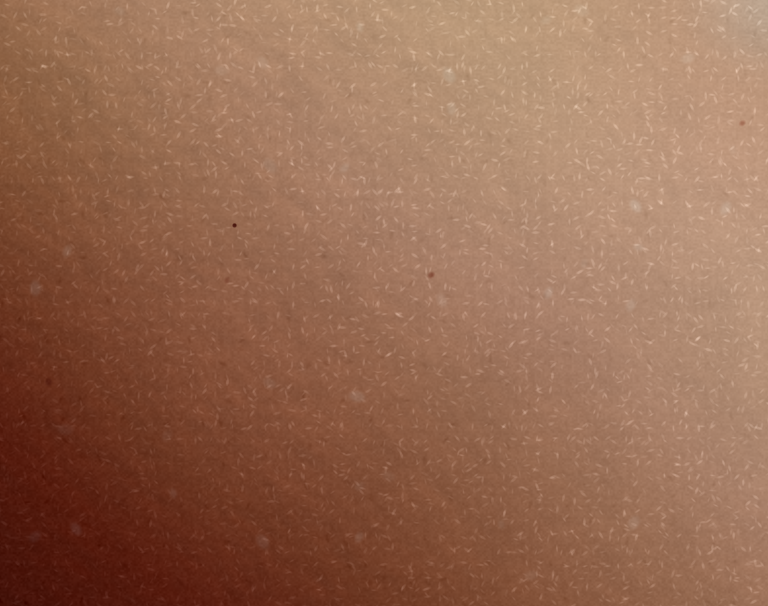
Give the GLSL for this texture, as a Shadertoy shader.

```glsl
float hash(vec2 p) {
    return fract(sin(dot(p, vec2(127.1, 311.7))) * 43758.5453);
}

vec2 hash2(vec2 p) {
    return vec2(hash(p), hash(p + 57.3));
}

float valueNoise(vec2 p) {
    vec2 cell = floor(p), f = fract(p);
    f = f * f * (3.0 - 2.0 * f);
    float low = mix(hash(cell), hash(cell + vec2(1, 0)), f.x);
    float high = mix(hash(cell + vec2(0, 1)), hash(cell + vec2(1, 1)), f.x);
    return mix(low, high, f.y);
}

vec2 rotate(vec2 p, float angle) {
    float c = cos(angle), s = sin(angle);
    return vec2(c * p.x - s * p.y, s * p.x + c * p.y);
}

// Piecewise tone ramp from deep shade to lit skin
vec3 skinRamp(float light) {
    const float stops[7] = float[7](0.0, 0.12, 0.24, 0.354, 0.47, 0.59, 0.78);
    const vec3 tones[7] = vec3[7](
        vec3(0.27, 0.07, 0.03), vec3(0.33, 0.11, 0.05), vec3(0.42, 0.22, 0.13),
        vec3(0.51, 0.32, 0.22), vec3(0.58, 0.41, 0.31), vec3(0.66, 0.50, 0.41),
        vec3(0.73, 0.59, 0.49));
    vec3 color = tones[0];
    for (int i = 1; i < 7; i++) {
        float t = clamp((light - stops[i - 1]) / (stops[i] - stops[i - 1]), 0.0, 1.0);
        color = mix(color, tones[i], t);
    }
    return color;
}

// Soft uneven surface, slightly stretched along the creases
float skinHeight(vec2 p) {
    vec2 q = rotate(p, 0.55) * vec2(0.75, 1.15);
    return 0.6 * valueNoise(q * 34.0) + 0.4 * valueNoise(q * 68.0 + 13.0);
}

// One randomly turned oval per occupied cell; returns coverage
float flecks(vec2 p, float cells, float density, vec2 radii, float pixel, float seed) {
    vec2 q = p * cells + seed * 7.31;
    vec2 id = floor(q);
    vec2 center = 0.25 + 0.5 * hash2(id + seed);
    vec2 d = rotate((fract(q) - center) / cells, 6.2832 * hash(id + seed + 3.7));
    vec2 size = radii * mix(0.6, 1.25, hash(id + seed + 9.1));
    float dist = (length(d / size) - 1.0) * size.y;
    float present = step(hash(id + seed + 21.7), density);
    float strength = mix(0.35, 1.0, hash(id + seed + 33.9));
    return present * strength * (1.0 - smoothstep(-0.7 * pixel, 0.9 * pixel, dist));
}

void mainImage(out vec4 fragColor, in vec2 fragCoord) {
    vec2 uv = fragCoord / iResolution.xy;
    vec2 p = fragCoord / iResolution.y;
    float pixel = max(1.0 / iResolution.y, 0.0016);

    // Broad light from the upper right, with gentle unevenness
    float light = dot(uv, vec2(0.51, 0.49));
    light += 0.035 * (valueNoise(p * 3.0 + 4.0) - 0.5);
    vec3 color = skinRamp(light);

    // Warm upper area, rosy band, and a pale cool corner
    float rosy = valueNoise(p * 2.5 + 17.0) - 0.5;
    color += rosy * vec3(0.018, -0.012, 0.006);
    color += vec3(0.004, 0.004, -0.014) * smoothstep(0.5, 1.0, uv.y);
    float corner = 1.0 - smoothstep(0.0, 0.16, length(uv - vec2(1.02, 1.0)));
    color = mix(color, vec3(0.73, 0.68, 0.62), 0.6 * corner);

    // Relief of pores and creases, strongest where light grazes
    vec2 lightStep = vec2(0.005, 0.006);
    float relief = skinHeight(p - lightStep) - skinHeight(p + lightStep);
    float grazing = mix(0.085, 0.035, smoothstep(0.1, 0.9, uv.x));
    color *= 1.0 + grazing * relief;
    color *= 1.0 + 0.035 * (valueNoise(p * 16.0) - 0.5);

    // Short pale flakes in overlapping layers
    vec3 flakeTint = vec3(0.92, 1.0, 1.06);
    float visible = mix(0.055, 0.10, smoothstep(0.05, 0.5, light));
    for (int i = 0; i < 4; i++) {
        float seed = float(i) * 5.0 + 1.0;
        float cells = 34.0 + 5.0 * float(i);
        color += visible * flakeTint * flecks(p, cells, 0.5, vec2(0.0042, 0.0016), pixel, seed);
    }

    // Occasional pores, larger pale patches and reddish spots
    color -= 0.05 * flecks(p, 30.0, 0.35, vec2(0.0045, 0.002), 2.0 * pixel, 43.0);
    float patches = flecks(p, 13.0, 0.14, vec2(0.010, 0.007), 3.0 * pixel, 61.0);
    color = mix(color, color + vec3(0.05, 0.09, 0.11), 0.75 * patches);
    float redSpots = flecks(p, 7.0, 0.07, vec2(0.005, 0.004), 2.0 * pixel, 83.0);
    color = mix(color, color * vec3(0.82, 0.65, 0.60), redSpots);

    // Single dark mole
    float mole = length(p - vec2(0.387, 0.628));
    float moleMask = 1.0 - smoothstep(0.0018, 0.0048, mole);
    color = mix(color, vec3(0.28, 0.08, 0.05), 0.9 * moleMask);

    // Fine grain
    float grain = valueNoise(p * 310.0) + 0.6 * valueNoise(p * 170.0 + 31.0) - 0.8;
    color += 0.035 * grain;

    fragColor = vec4(clamp(color, 0.0, 1.0), 1.0);
}
```
